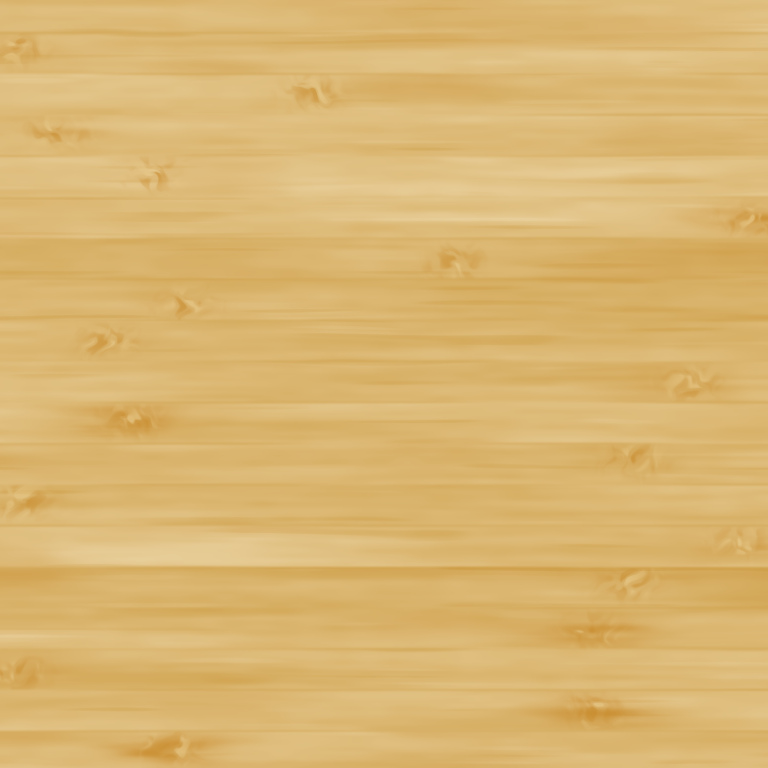
A WebGL 1 fragment shader for this texture:

```glsl
precision highp float;
// Laminated bamboo board: narrow horizontal strips of stretched-noise fibre,
// each with its own tone and seam, and scattered amber nodes whose small
// ragged cracks fade through a broad stain into the surrounding grain.
uniform vec2 u_resolution;

const float STRIP_COUNT = 18.7;
const vec3 DARK_FIBRE = vec3(0.810, 0.627, 0.29);
const vec3 PALE_FIBRE = vec3(0.893, 0.78, 0.555);
const vec3 NODE_AMBER = vec3(0.78, 0.53, 0.15);
const vec3 NODE_CREAM = vec3(0.91, 0.80, 0.56);

float hash(vec2 p) {
  vec3 q = fract(vec3(p.xyx) * 0.1031);
  q += dot(q, q.yzx + 33.33);
  return fract((q.x + q.y) * q.z);
}

float noise(vec2 p) {
  vec2 cell = floor(p);
  vec2 f = fract(p);
  f = f * f * (3.0 - 2.0 * f);
  float low = mix(hash(cell), hash(cell + vec2(1.0, 0.0)), f.x);
  float high = mix(hash(cell + vec2(0.0, 1.0)), hash(cell + 1.0), f.x);
  return mix(low, high, f.y);
}

// Noise centred on zero, drawn out along the strip
float fibre(vec2 p, vec2 frequency, float seed) {
  return noise(p * frequency + vec2(seed, seed * 0.37)) - 0.5;
}

// Lightness of the fibres: 0 is dark, 1 is pale
float grainTone(vec2 p, float row) {
  float seed = row * 17.3 + 40.0;
  p.y += 0.006 * fibre(p, vec2(5.0, 14.0), seed);
  float tone = 0.655 + 0.36 * (hash(vec2(row, 5.0)) - 0.5);
  tone += 0.34 * fibre(p, vec2(2.4, 15.0), seed + 3.0);
  tone += 0.32 * fibre(p, vec2(1.8, 36.0), seed + 5.0);
  tone += 0.28 * fibre(p, vec2(3.5, 78.0), seed + 7.0);
  tone += 0.17 * fibre(p, vec2(9.0, 150.0), seed + 13.0);
  tone += 0.11 * fibre(p, vec2(30.0, 100.0), seed + 19.0);
  float streak = fibre(p, vec2(4.5, 110.0), seed + 29.0);
  tone -= 0.22 * smoothstep(0.28, 0.46, streak);
  return tone + 0.14 * smoothstep(0.28, 0.46, -streak);
}

// Amber stain and cracked core at one place on the strip
vec3 addNode(vec3 color, vec2 p, float row) {
  float present = step(hash(vec2(row, 11.0)), 0.82);
  float stain = hash(vec2(row, 23.0));
  float strength = mix(0.15, 0.85, stain * stain);
  float height = mix(0.35, 0.65, hash(vec2(row, 37.0)));
  vec2 center = vec2(hash(vec2(row, 51.0)), (row + height) / STRIP_COUNT);
  vec2 d = p - center;
  float seed = row * 9.0 + 60.0;

  // Stain with feathered ends, drawn along the fibres
  vec2 ragged = d + vec2(0.05 * fibre(p, vec2(6.0, 90.0), seed), 0.0);
  vec2 haloPos = ragged / vec2(mix(0.045, 0.075, stain), 0.020);
  float halo = exp(-dot(haloPos, haloPos));
  float streaks = 0.8 + 0.9 * fibre(p, vec2(16.0, 110.0), seed + 3.0);
  color = mix(color, NODE_AMBER, present * strength * halo * streaks);

  // Short cracks of mixed slant, bent a different way at every node
  vec2 corePos = d / vec2(0.032, 0.019);
  float core = present * exp(-dot(corePos, corePos));
  float bend = mix(-0.8, 0.8, hash(vec2(row, 67.0)));
  float swirl = 0.022 * fibre(d, vec2(55.0, 60.0), seed + 9.0);
  vec2 bent = vec2(d.x + bend * d.y + swirl, d.y - 0.4 * bend * d.x + swirl);
  float crack = fibre(bent, vec2(75.0, 105.0), seed + 15.0);
  crack += 0.5 * fibre(bent, vec2(150.0, 70.0), seed + 21.0);
  color = mix(color, NODE_AMBER, 0.55 * core * smoothstep(0.0, 0.45, crack));
  return mix(color, NODE_CREAM, 0.65 * core * smoothstep(0.05, 0.45, -crack));
}

vec3 stripColor(vec2 p, float row) {
  vec3 color = mix(DARK_FIBRE, PALE_FIBRE, grainTone(p, row));
  // Warm patches, as wide as a strip, where the fibre turns golden
  float warmth = smoothstep(0.12, 0.48, fibre(p, vec2(3.5, 22.0), row * 7.0));
  color = mix(color, NODE_AMBER, 0.20 * warmth);
  return addNode(color, p, row);
}

// Thin glue line that comes and goes along the joint
float seamShade(vec2 p, float edge, float distanceToEdge) {
  float presence = smoothstep(0.35, 0.8, noise(vec2(p.x * 4.0, edge * 7.0)));
  float line = distanceToEdge / 0.0022;
  return 0.38 * presence * exp(-line * line);
}

void main() {
  vec2 p = gl_FragCoord.xy / u_resolution;
  float y = p.y * STRIP_COUNT + 0.1;

  // Blend the two strips that meet at the nearest joint
  float edge = floor(y + 0.5);
  float offset = (y - edge) / STRIP_COUNT;
  vec2 boardPos = vec2(p.x, y / STRIP_COUNT);
  vec3 below = stripColor(boardPos, edge - 1.0);
  vec3 above = stripColor(boardPos, edge);
  vec3 color = mix(below, above, smoothstep(-0.0025, 0.0025, offset));

  color = mix(color, DARK_FIBRE, seamShade(p, edge, offset));
  gl_FragColor = vec4(color, 1.0);
}
```
